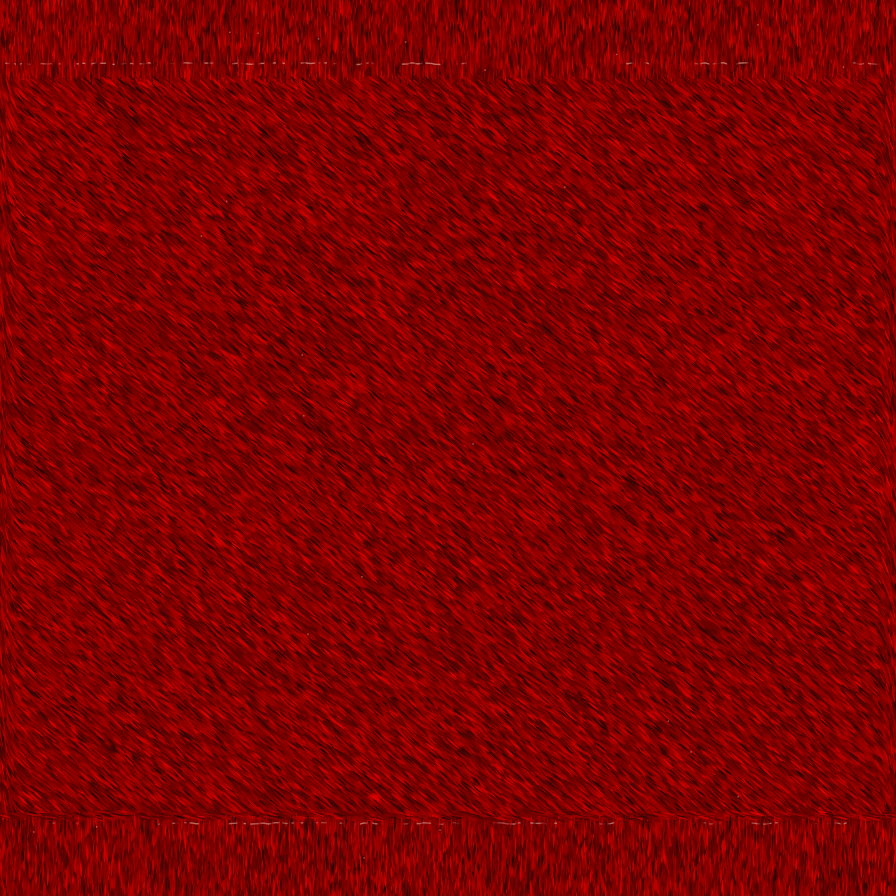
Give the GLSL for this texture, as a WebGL 2 fragment shader.

```glsl
#version 300 es
precision highp float;
// Dense red pile: slanted strands in the field, upright strands in two end bands with pale broken seams.

uniform vec2 u_resolution;
out vec4 outColor;

// Strand layout, in canvas units
const float CELL = 0.010;
const int STRANDS_PER_CELL = 12;
const float HALF_LENGTH = 0.0098;
const float HALF_WIDTH = 0.0011;

// Directions in radians
const float FIELD_ANGLE = -0.71;
const float SIDE_ANGLE = -1.4;
const float BAND_ANGLE = -1.57;
const float FRINGE_ANGLE = -0.25;
const float ANGLE_JITTER = 0.16;
const float SIDE_WIDTH = 0.03;

// End bands and seams
const float BAND_BOTTOM = 0.085;
const float BAND_TOP = 0.912;
const float FRINGE_HEIGHT = 0.009;
const vec2 SEAM_HEIGHTS = vec2(0.081, 0.929);
const float SEAM_HALF_WIDTH = 0.0008;

// Tones
const float MEAN_TONE = 0.505;
const float TONE_RANGE = 0.35;
const float CLUMP_STRENGTH = 0.1;
const float TIP_LIGHT = 0.03;
const vec3 PALE = vec3(0.8, 0.52, 0.47);

uvec3 scramble(uvec3 v) {
    v = v * 1664525u + 1013904223u;
    v.x += v.y * v.z; v.y += v.z * v.x; v.z += v.x * v.y;
    v ^= v >> 16u;
    v.x += v.y * v.z; v.y += v.z * v.x; v.z += v.x * v.y;
    return v;
}

vec3 highRandom(uvec3 h) { return vec3(h >> 16u) / 65535.0; }
vec3 lowRandom(uvec3 h) { return vec3(h & 65535u) / 65535.0; }

vec3 cellRandom(vec2 cell, int seed) {
    return highRandom(scramble(uvec3(ivec3(ivec2(cell), seed))));
}

float valueNoise(vec2 p, int seed) {
    vec2 i = floor(p), f = fract(p);
    f = f * f * (3.0 - 2.0 * f);
    float a = cellRandom(i, seed).x, b = cellRandom(i + vec2(1, 0), seed).x;
    float c = cellRandom(i + vec2(0, 1), seed).x, d = cellRandom(i + vec2(1, 1), seed).x;
    return mix(mix(a, b, f.x), mix(c, d, f.x), f.y);
}

bool inBand(float y) { return y < BAND_BOTTOM || y > BAND_TOP; }

float pileAngle(vec2 p) {
    if (inBand(p.y)) return BAND_ANGLE;
    float side = 1.0 - smoothstep(0.0, SIDE_WIDTH, min(p.x, 1.0 - p.x));
    float angle = mix(FIELD_ANGLE, SIDE_ANGLE, side);
    return p.y < BAND_BOTTOM + FRINGE_HEIGHT ? FRINGE_ANGLE : angle;
}

// Overlapping tapered strands, painted in a fixed order
float pileTone(vec2 p, float pixel) {
    float tone = MEAN_TONE - 0.12;
    vec2 home = floor(p / CELL);
    for (int k = 0; k < STRANDS_PER_CELL; k++)
    for (int j = -1; j <= 1; j++)
    for (int i = -1; i <= 1; i++) {
        vec2 cell = home + vec2(i, j);
        uvec3 h = scramble(uvec3(ivec3(ivec2(cell), k)));
        vec3 r = highRandom(h), s = lowRandom(h);
        vec2 center = (cell + r.xy) * CELL;
        float angle = pileAngle(center) + (s.x - 0.5) * ANGLE_JITTER;
        vec2 dir = vec2(cos(angle), sin(angle));
        vec2 d = p - center;
        float along = dot(d, dir) / (HALF_LENGTH * mix(0.65, 1.0, s.y));
        float across = abs(dot(d, vec2(-dir.y, dir.x)));
        float width = HALF_WIDTH * (1.0 - along * along);
        float cover = clamp((width - across) / pixel + 0.5, 0.0, 1.0) * step(abs(along), 1.0);
        float strand = MEAN_TONE + TONE_RANGE * (r.z + s.z - 1.0) + TIP_LIGHT * along;
        tone = mix(tone, strand, cover);
    }
    return tone;
}

// Small light and dark tufts stretched along the pile
float clumps(vec2 p) {
    float angle = inBand(p.y) ? BAND_ANGLE : FIELD_ANGLE;
    vec2 dir = vec2(cos(angle), sin(angle));
    vec2 q = vec2(dot(p, dir), dot(p, vec2(-dir.y, dir.x)));
    return valueNoise(q * vec2(90.0, 220.0), 31) - 0.5;
}

// Broken seam threads and rare pale flecks
float paleThreads(vec2 p, float pixel) {
    float wobble = (valueNoise(vec2(p.x * 150.0, 0.0), 41) - 0.5) * 0.002;
    vec2 gap = abs(p.y + wobble - SEAM_HEIGHTS);
    float seam = clamp((SEAM_HALF_WIDTH - min(gap.x, gap.y)) / pixel + 0.5, 0.0, 1.0);
    float row = step(0.5, p.y) * 7.0;
    float dash = smoothstep(0.35, 0.6, valueNoise(vec2(p.x * 28.0, row), 43));
    dash *= smoothstep(0.35, 0.9, valueNoise(vec2(p.x * 300.0, row), 47));

    vec2 grid = p * 60.0;
    vec3 r = cellRandom(floor(grid), 53);
    float chance = inBand(p.y) ? 0.02 : 0.003;
    float dist = length(fract(grid) - mix(vec2(0.15), vec2(0.85), r.xy)) / 60.0;
    float fleck = clamp((0.0009 - dist) / pixel + 0.5, 0.0, 1.0) * step(r.z, chance);
    return max(seam * dash * 0.8, fleck * 0.6);
}

void main() {
    vec2 p = gl_FragCoord.xy / u_resolution;
    float pixel = 1.0 / min(u_resolution.x, u_resolution.y);
    float tone = pileTone(p, pixel) + CLUMP_STRENGTH * clumps(p);
    float shade = 0.012 * smoothstep(0.45, 0.3, tone);
    vec3 color = vec3(clamp(tone, 0.06, 0.9), shade, shade);
    outColor = vec4(mix(color, PALE, paleThreads(p, pixel)), 1.0);
}
```
